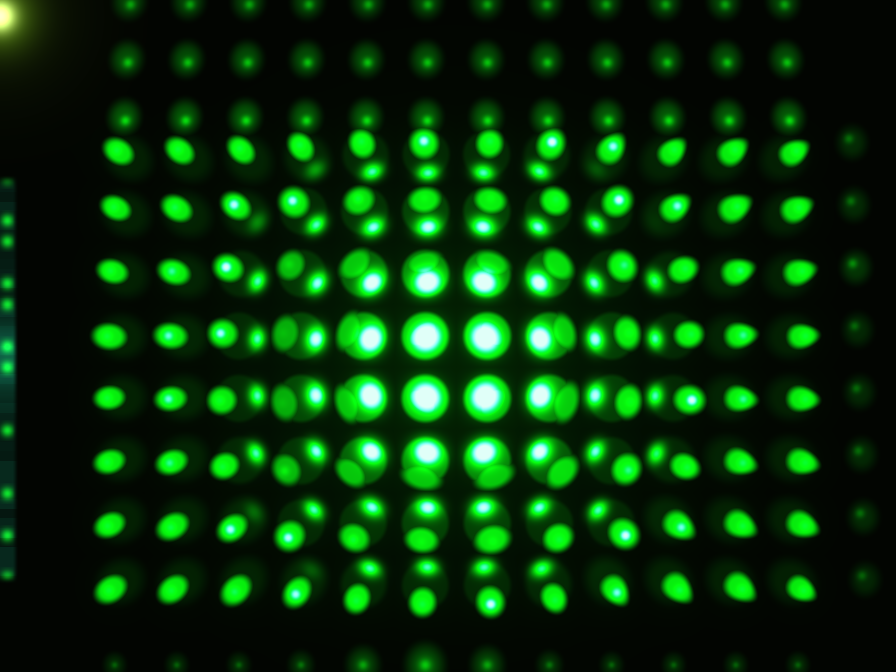
Give the GLSL for this pattern, as a Shadertoy shader.

```glsl
// A lit matrix of green LEDs seen head-on: every lens shows a dim body, an outer
// reflection lobe and an inner white-hot die image, both displaced along the ray
// from the view axis. Dimmer neighbour panels, a side strip and a lamp frame it.

const float PITCH = 0.0929;                // LED spacing, in canvas heights
const vec2 GRID_ORIGIN = vec2(0.679, 0.5); // middle of the matrix
const vec2 VIEW_AXIS = vec2(-0.1, -0.5);   // point facing the viewer, in pitches
const vec2 FIRST_CELL = vec2(-6.0, -4.0);
const vec2 LAST_CELL = vec2(5.0, 3.0);
const float BODY_RADIUS = 0.375;
const float TOP_ROW_DROP = 0.09;           // the top row sits a little low
const float UPPER_ROW = 3.5;               // first row of the panel above
const float UPPER_STEP = 0.93;
const float LOWER_ROW = -5.27;             // row of the panel below
const vec3 BACKGROUND = vec3(0.008, 0.018, 0.004);
const vec3 LAMP_HALO = vec3(0.26, 0.40, 0.05);
const vec3 LAMP_CORE = vec3(1.0, 1.0, 0.75);
const vec3 STRIP_TEAL = vec3(0.03, 0.22, 0.17);
const vec3 STRIP_DOT = vec3(0.03, 0.75, 0.08);

float hash(vec2 p) {
    return fract(sin(dot(p, vec2(127.1, 311.7))) * 43758.5453);
}

float gauss(vec2 p, float radius) {
    return exp(-dot(p, p) / (radius * radius));
}

float softEllipse(vec2 p, vec2 radii, float blur) {
    return 1.0 - smoothstep(1.0 - blur, 1.0 + blur, length(p / radii));
}

// Columns draw closer together towards the top
float spread(float y) {
    return 0.995 - 0.008 * max(y, 0.0);
}

// Overexposed green: saturates to cyan, then to white
vec3 exposure(float v) {
    float red = 0.02 * min(v, 1.0) + 0.85 * smoothstep(1.1, 1.9, v);
    float blue = 0.05 * min(v, 1.0) + 0.92 * smoothstep(0.95, 1.6, v);
    return vec3(red, min(v, 1.0), blue);
}

// One LED of the main matrix
float led(vec2 p, vec2 cell) {
    vec2 center = vec2((cell.x + 0.5) * spread(cell.y), cell.y);
    center.y -= TOP_ROW_DROP * step(LAST_CELL.y, cell.y);
    vec2 ray = center - VIEW_AXIS;
    float r = length(ray);
    vec2 outward = ray / r;
    vec2 d = p - center;
    // Local axes: x along the ray, y across it
    vec2 q = vec2(dot(d, outward), dot(d, vec2(-outward.y, outward.x)));
    float far = smoothstep(3.4, 4.6, r);
    float rnd = hash(cell);

    vec2 bodyPos = q + vec2(0.12 * far, 0.0);
    float body = softEllipse(bodyPos, vec2(BODY_RADIUS, BODY_RADIUS - 0.05 * far), 0.12 + 0.3 * far);
    body *= mix(0.52, 0.09, smoothstep(0.6, 3.2, r));
    float halo = 0.09 * gauss(d, 0.48) * exp(-r * 0.25);

    float lobeOut = mix(0.27 * smoothstep(0.2, 1.5, r), 0.08, far);
    lobeOut *= 1.0 - 0.35 * max(outward.y, 0.0) * (1.0 - far);
    vec2 lobePos = q - vec2(lobeOut, 0.04 * (rnd - 0.5));
    vec2 lobeSize = mix(vec2(0.17, 0.29), vec2(0.24, 0.18), smoothstep(1.2, 4.6, r));
    lobeSize *= 0.95 + 0.12 * rnd;
    // Lobes on the right taper outwards
    lobeSize.y *= 1.0 - 0.9 * lobePos.x * far * smoothstep(-2.0, 2.0, ray.x);
    float lobe = softEllipse(lobePos, lobeSize, 0.36);
    float sideDim = exp(-pow((r - 2.6) / 0.6, 2.0)) * smoothstep(0.2, 0.9, -outward.x);
    lobe *= mix(0.62, 0.88, smoothstep(1.0, 3.2, r)) * (1.0 - 0.3 * sideDim);
    float glint = 0.2 + 0.75 * exp(-pow((r - 3.8) / 0.7, 2.0)) * step(0.3, rnd);
    glint *= gauss(lobePos - vec2(0.04, 0.0), 0.085) * smoothstep(2.0, 3.2, r);

    vec2 diePos = q + vec2(min(0.12 * max(r - 0.4, 0.0), 0.30), 0.0);
    diePos.x *= 1.0 + 0.1 * min(r, 3.0);
    float dieSize = mix(0.235, 0.165, smoothstep(1.0, 3.5, r));
    float die = gauss(diePos, dieSize);
    die *= mix(1.75, 1.25, smoothstep(1.5, 3.6, r)) * (1.0 - smoothstep(3.75, 4.4, r));
    return max(body, lobe) + glint + die + halo;
}

// One faint LED of a neighbouring panel
float faintLed(vec2 d, float glow, float size, vec2 sparkPos) {
    float body = glow * softEllipse(d, vec2(0.95, 1.05) * size, 0.6);
    return body + 1.9 * glow * gauss(d - sparkPos, 0.34 * size);
}

float neighbourPanels(vec2 p) {
    float column = floor(p.x / spread(p.y));
    float x = p.x - (column + 0.5) * spread(p.y);
    float inside = step(FIRST_CELL.x, column) * step(column, LAST_CELL.x);
    float k = max(floor((p.y - UPPER_ROW) / UPPER_STEP + 0.5), 0.0);
    vec2 d = vec2(x, p.y - UPPER_ROW - k * UPPER_STEP);
    float v = inside * faintLed(d, 0.29 - 0.04 * k, 0.23, vec2(0.02, -0.05));
    float middle = exp(-pow((column + 1.0) / 1.5, 2.0));
    d = vec2(x, p.y - LOWER_ROW);
    v = max(v, inside * faintLed(d, 0.12 + 0.14 * middle, 0.16 + 0.12 * middle, vec2(0.0)));
    // Single column on the right
    float row = clamp(floor(p.y + 0.4), FIRST_CELL.y, LAST_CELL.y);
    d = p - vec2(6.43 - 0.03 * row, row + 0.1);
    float dimmer = 0.09 + 0.09 * hash(vec2(row, 6.0));
    return max(v, faintLed(d, dimmer, 0.22, vec2(-0.05, 0.06)));
}

// Teal light strip on the left edge, with scattered green dots
vec3 sideStrip(vec2 uv) {
    float mask = smoothstep(0.028, 0.018, uv.x);
    mask *= smoothstep(0.13, 0.15, uv.y) * smoothstep(0.74, 0.72, uv.y);
    float cell = floor(uv.y * 32.0);
    vec2 dotPos = vec2(uv.x - 0.011, (fract(uv.y * 32.0) - 0.5) / 32.0);
    float lit = step(0.45, hash(vec2(cell, 3.0)));
    float patchy = 0.3 + 0.4 * hash(vec2(floor(uv.y * 70.0), 1.0));
    patchy += 1.1 * exp(-pow((uv.y - 0.47) / 0.05, 2.0));
    return mask * (STRIP_TEAL * patchy + STRIP_DOT * lit * gauss(dotPos, 0.009));
}

void mainImage(out vec4 fragColor, in vec2 fragCoord) {
    vec2 uv = fragCoord / iResolution.y;
    vec2 p = (uv - GRID_ORIGIN) / PITCH;
    float light = neighbourPanels(p);
    vec2 home = vec2(floor(p.x / spread(p.y)), floor(p.y + 0.5));
    for (int j = -1; j <= 1; j++) {
        for (int i = -1; i <= 1; i++) {
            vec2 cell = home + vec2(i, j);
            bool outside = any(lessThan(cell, FIRST_CELL)) || any(greaterThan(cell, LAST_CELL));
            if (!outside) light = max(light, led(p, cell));
        }
    }
    // Stray light around the brightest LEDs
    light += 0.10 * gauss(p - VIEW_AXIS, 3.0);
    vec3 color = BACKGROUND + exposure(light) + sideStrip(uv);
    vec2 lamp = uv - vec2(0.0, 0.976);
    color += LAMP_HALO * (gauss(lamp, 0.05) + 0.2 * gauss(lamp, 0.12));
    color += LAMP_CORE * gauss(lamp, 0.021);
    fragColor = vec4(min(color, 1.0), 1.0);
}
```
